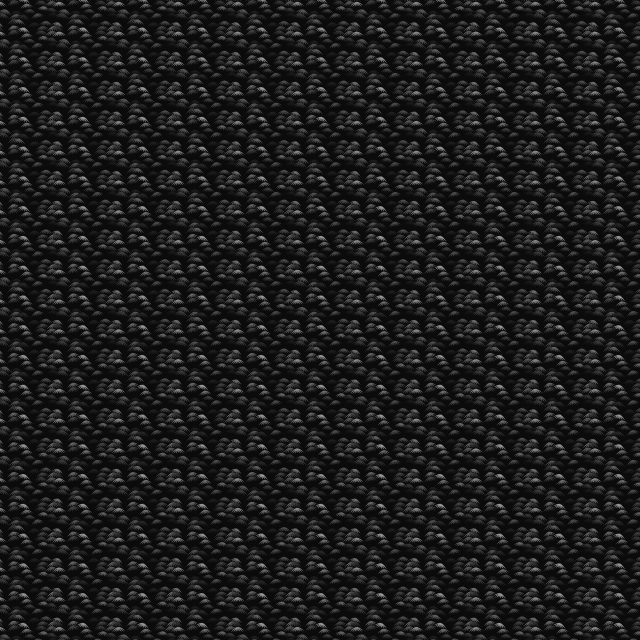
Give the GLSL for this texture, as a WebGL 2 fragment shader.

```glsl
#version 300 es
precision highp float;
// Dark foliage: a tile of small drooping palm fronds, grey on near black.
// Each tile holds a jittered grid of fronds, painted from back to front; a
// frond is a fan of tapered leaflets in a space bent downwards.

#define TILES_DOWN 21.5       // repeats over the canvas height
#define TILE_ASPECT 2.0       // tile width over tile height
#define GRID vec2(5.0, 5.0)   // fronds across and down in one tile
#define FROND_LENGTH 0.25     // in tile heights
#define FLATTEN 0.78          // below 1 widens the fronds
#define LEAF_WIDTH 0.021      // half width of a leaflet, in tile heights
#define LEAF_ANGLE 0.42       // radians between leaflets
#define DROOP 2.4             // downward bend of the fan
#define SHADOW 0.042          // darkest grey
#define HIGHLIGHT 0.68        // light added on the brightest frond
#define SHADE_ROW 2.3         // row of the tile that lies in shade

uniform vec2 u_resolution;
out vec4 fragColor;

// Integer hash, three values from 0 to 1
vec3 hash3(vec2 cell, uint seed) {
    uvec3 v = uvec3(uvec2(cell), seed) * 1664525u + 1013904223u;
    v.x += v.y * v.z;
    v.y += v.z * v.x;
    v.z += v.x * v.y;
    v ^= v >> 16u;
    v.x += v.y * v.z;
    v.y += v.z * v.x;
    v.z += v.x * v.y;
    return vec3(v >> 8u) / 16777216.0;
}

// Light (x) and covering body (y) of one frond with its apex at the origin
vec2 frond(vec2 p, float size, float tilt, float pixel) {
    p.x *= FLATTEN;
    p.y += DROOP * p.x * p.x;
    float radius = length(p);
    float angle = atan(p.x, -p.y) - tilt;
    float leaf = clamp(round(angle / LEAF_ANGLE), -3.0, 3.0);
    float offset = min(abs(angle - leaf * LEAF_ANGLE), 1.57);
    float t = clamp(radius / (size * (0.7 + 0.1 * abs(leaf))), 0.0, 1.0);

    // Tapered leaflet, brightest near the crown
    float halfWidth = LEAF_WIDTH * sin(3.14159 * sqrt(t));
    float blade = smoothstep(-pixel, pixel, halfWidth - radius * sin(offset));
    float fade = smoothstep(1.0, 0.6, t) * mix(1.0, 0.4, t);

    float body = smoothstep(1.0, 0.6, t) * smoothstep(1.7, 1.3, abs(angle));
    return vec2(blade * fade, body);
}

void main() {
    vec2 uv = gl_FragCoord.xy / u_resolution;
    float pixel = 0.65 * TILES_DOWN / u_resolution.y;

    // Tile heights as units, rows anchored at the top edge
    vec2 p = vec2(uv.x, uv.y - 1.0) * TILES_DOWN;
    vec2 cellSize = vec2(TILE_ASPECT, 1.0) / GRID;
    vec2 cell = floor(p / cellSize);

    float light = 0.0;
    for (int j = 2; j >= -1; j--) {
        for (int i = -1; i <= 1; i++) {
            vec2 id = cell + vec2(i, j);
            vec2 wrapped = mod(id, GRID);
            vec3 place = hash3(wrapped, 11u);
            vec3 look = hash3(wrapped, 47u);

            vec2 jitter = (place.xy - 0.5) * vec2(0.75, 0.8);
            jitter.x += 0.5 * mod(wrapped.y, 2.0) - 0.25;
            vec2 apex = (id + 0.5 + jitter) * cellSize;
            float size = FROND_LENGTH * mix(0.75, 1.0, place.z);
            float tilt = (look.x - 0.5) * 1.1;

            // Bright and dim fronds spread evenly over rows and columns
            float rank = mod(2.0 * wrapped.x + wrapped.y, GRID.x);
            float level = (rank + look.y) / GRID.x;
            float phase = 6.28319 * (wrapped.y - SHADE_ROW) / GRID.y;
            float tone = (0.74 - 0.24 * cos(phase)) * mix(0.16, 1.0, level);

            vec2 f = frond(p - apex, size, tilt, pixel);
            light = max(light * (1.0 - 0.5 * f.y), tone * f.x);
        }
    }
    fragColor = vec4(vec3(SHADOW + HIGHLIGHT * light), 1.0);
}
```
